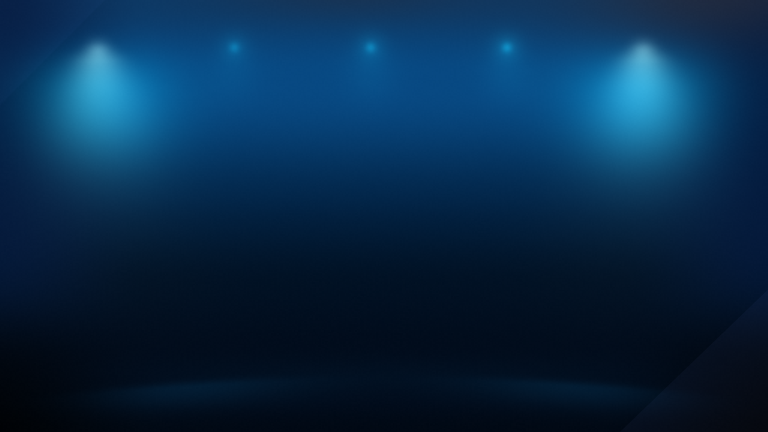
Give the GLSL for this background, as a WebGL 1 fragment shader.

```glsl
precision highp float;

uniform vec2 u_resolution;

const float ASPECT = 16.0 / 9.0;
const float CENTER_X = 0.5 * ASPECT;

// Backdrop, from floor to ceiling
const vec3 FLOOR_COLOR = vec3(0.004, 0.045, 0.105);
const vec3 LOW_COLOR = vec3(0.004, 0.070, 0.145);
const vec3 MID_COLOR = vec3(0.008, 0.135, 0.265);
const vec3 HIGH_COLOR = vec3(0.030, 0.285, 0.510);
const vec3 TOP_COLOR = vec3(0.050, 0.225, 0.400);
const vec3 EDGE_COLOR = vec3(0.015, 0.095, 0.230);
const vec3 HAZE_COLOR = vec3(0.150, 0.170, 0.235);

// Row of lamps
const float LAMP_FIRST_X = 0.227;
const float LAMP_SPACING = 0.3155;
const float LAMP_Y = 0.890;
const vec3 BEAM_COLOR = vec3(0.34, 0.38, 0.30);
const vec3 HALO_COLOR = vec3(0.00, 0.22, 0.23);
const vec3 BULB_COLOR = vec3(0.16, 0.18, 0.15);
const vec3 SPARK_COLOR = vec3(0.02, 0.27, 0.28);

// Floor and glass panels
const vec3 RIM_COLOR = vec3(0.008, 0.080, 0.115);
const vec3 PANEL_COLOR = vec3(0.025, 0.027, 0.045);

float hash(vec2 p) {
  return fract(sin(dot(p, vec2(127.1, 311.7))) * 4375.85);
}

float gaussian(vec2 offset, vec2 radius) {
  vec2 q = offset / radius;
  return exp(-dot(q, q));
}

vec3 backdrop(vec2 p) {
  vec3 color = mix(FLOOR_COLOR, LOW_COLOR, smoothstep(0.16, 0.40, p.y));
  color = mix(color, MID_COLOR, smoothstep(0.34, 0.56, p.y));
  color = mix(color, HIGH_COLOR, smoothstep(0.48, 0.80, p.y));
  color = mix(color, TOP_COLOR, smoothstep(0.83, 1.0, p.y));

  // Navy side walls and a grey haze along the ceiling
  float side = abs(p.x - CENTER_X) / CENTER_X;
  float wall = smoothstep(0.60, 1.0, side) * smoothstep(0.15, 0.45, p.y);
  color = mix(color, EDGE_COLOR, 0.85 * wall);
  float haze = 0.45 * gaussian(p - vec2(0.82, 1.03), vec2(0.30, 0.07));
  haze += 0.80 * gaussian(p - vec2(1.64, 1.03), vec2(0.32, 0.13));
  return mix(color, HAZE_COLOR, min(haze, 1.0));
}

// Downward beam with a round head and a wide cyan halo
vec3 spotlight(vec2 q) {
  float drop = max(-q.y, 0.0);
  float spread = 0.038 + 0.42 * drop;
  float beam = exp(-q.x * q.x / (spread * spread) - drop / 0.15);
  beam *= smoothstep(-0.015, 0.035, -q.y);
  float halo = gaussian(q + vec2(0.0, 0.115), vec2(0.17, 0.15));
  halo *= smoothstep(-0.07, 0.10, -q.y);
  float bulb = gaussian(q, vec2(0.027, 0.020));
  return BEAM_COLOR * beam + HALO_COLOR * halo + BULB_COLOR * bulb;
}

// Small point of light with a faint trail below
vec3 spark(vec2 q) {
  float core = gaussian(q, vec2(0.012));
  float glow = gaussian(q, vec2(0.032));
  float trail = gaussian(q + vec2(0.0, 0.05), vec2(0.06, 0.07));
  return SPARK_COLOR * (0.55 * core + 0.32 * glow + 0.14 * trail);
}

vec3 lamps(vec2 p) {
  vec3 light = vec3(0.0);
  for (int i = 0; i < 5; i++) {
    float index = float(i);
    vec2 q = p - vec2(LAMP_FIRST_X + LAMP_SPACING * index, LAMP_Y);
    bool outer = i == 0 || i == 4;
    light += outer ? spotlight(q) : spark(q) * (0.65 + 0.15 * index);
  }
  return light;
}

// Curved stage rim, brightest in two streaks
vec3 stageRim(vec2 p) {
  float dx = abs(p.x - CENTER_X);
  float height = p.y - (0.118 - 0.075 * dx * dx);
  float falloff = height > 0.0 ? 0.014 : 0.045;
  float streak = gaussian(vec2(dx - 0.45, height), vec2(0.24, falloff));
  float sheen = gaussian(vec2(dx, p.y - 0.13), vec2(0.55, 0.045));
  return RIM_COLOR * (0.72 * streak + 0.22 * sheen);
}

void main() {
  vec2 uv = gl_FragCoord.xy / u_resolution;
  vec2 p = uv * vec2(ASPECT, 1.0);
  vec3 color = backdrop(p) + lamps(p) + stageRim(p);

  // Darken the lower corners
  float side = abs(p.x - CENTER_X) / CENTER_X;
  color *= 1.0 - 0.75 * smoothstep(0.55, 1.05, side) * (1.0 - smoothstep(0.0, 0.36, p.y));
  color *= 1.0 - 0.25 * (1.0 - smoothstep(0.0, 0.08, p.y));

  // Diagonal panels in opposite corners
  float lowerPanel = smoothstep(-0.002, 0.002, p.x - 1.435 - 1.04 * p.y);
  float upperPanel = smoothstep(-0.004, 0.004, p.y - p.x - 0.757);
  color += PANEL_COLOR * (0.85 * lowerPanel + 0.45 * upperPanel);

  // Fine grain softens banding
  color += (hash(floor(uv * vec2(512.0, 288.0))) - 0.5) * 0.006;
  gl_FragColor = vec4(clamp(color, 0.0, 1.0), 1.0);
}
```
